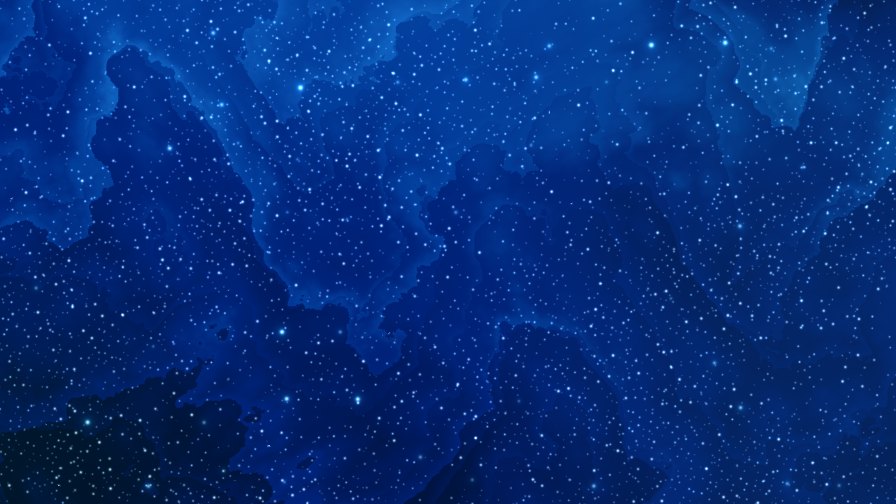
Give the GLSL for this texture, as a Shadertoy shader.

```glsl
// Deep blue night sky: billowing layered nebula clouds under a dense field of tiny stars.

vec2 hash2(vec2 p) {
    vec3 q = fract(vec3(p.xyx) * vec3(0.1031, 0.1030, 0.0973));
    q += dot(q, q.yzx + 33.33);
    return fract((q.xx + q.yz) * q.zy);
}

// Distance to the nearest cell point.
float cellular(vec2 p) {
    vec2 cell = floor(p), f = fract(p);
    float nearest = 2.0;
    for (int y = -1; y <= 1; y++)
    for (int x = -1; x <= 1; x++) {
        vec2 o = vec2(x, y);
        vec2 d = o + hash2(cell + o + 50.0) - f;
        nearest = min(nearest, dot(d, d));
    }
    return sqrt(nearest);
}

// Layered cells give rounded lobes with smaller lobes on them.
float billow(vec2 p) {
    float sum = 0.0, amp = 0.5;
    for (int i = 0; i < 5; i++) {
        sum += amp * cellular(p);
        p = mat2(0.8, 0.6, -0.6, 0.8) * p * 2.1 + 7.3;
        amp *= 0.46;
    }
    return sum;
}

// Soft bump of the given centre and radii.
float blob(vec2 p, vec2 centre, vec2 radii) {
    vec2 d = (p - centre) / radii;
    return exp(-dot(d, d));
}

// Bright haze above each contour of h, a dark cloud rim below it.
float rimLight(float h) {
    float f = fract(h);
    float edge = clamp(1.5 * fwidth(h), 0.015, 0.12);
    return mix(0.05, exp(-3.0 * f), smoothstep(0.0, edge, f)) - 0.3;
}

vec3 skyColor(float t) {
    vec3 c = mix(vec3(0.0, 0.065, 0.19), vec3(0.0, 0.10, 0.37), smoothstep(0.0, 0.32, t));
    c = mix(c, vec3(0.0, 0.135, 0.48), smoothstep(0.28, 0.56, t));
    c = mix(c, vec3(0.01, 0.24, 0.61), smoothstep(0.54, 0.80, t));
    return mix(c, vec3(0.06, 0.39, 0.76), smoothstep(0.80, 1.12, t));
}

// One jittered star per grid cell: x is the core, y the halo.
vec2 stars(vec2 p, float density, float share, float radius) {
    vec2 g = p * density, cell = floor(g);
    vec2 place = hash2(cell + 11.0), kind = hash2(cell + 173.0);
    float d = length(fract(g) - 0.22 - 0.56 * place) / density;
    float r = radius * (0.75 + 0.5 * kind.y);
    float power = step(kind.x, share) * (0.25 + 0.75 * kind.y * kind.y);
    return power * vec2(exp(-d * d / (r * r)), exp(-d / (1.6 * r)));
}

void mainImage(out vec4 fragColor, in vec2 fragCoord) {
    vec2 p = fragCoord / iResolution.y;

    // Cloud height field: wavy ridges with lobed outlines
    vec2 warp = 0.05 * vec2(sin(7.0 * p.y + 3.0 * p.x), sin(6.0 * p.x - 4.0 * p.y));
    vec2 q = p + warp;
    float puffs = billow(q * 5.5);
    float ridge = 0.56 + 0.20 * cos(8.0 * (q.x - 0.3)) + 0.07 * sin(13.0 * q.x + 5.0 * q.y);
    float h = 2.2 * (q.y - ridge) + 0.95 * (puffs - 0.4);

    // Broad light and dark regions
    float tone = 0.40 + 0.32 * p.y;
    tone += 0.16 * blob(p, vec2(0.85, 0.88), vec2(0.55, 0.30));
    tone -= 0.34 * blob(p, vec2(0.0, 0.08), vec2(0.42, 0.38));
    tone -= 0.15 * blob(p, vec2(0.80, 0.05), vec2(0.45, 0.22));
    tone -= 0.20 * blob(q, vec2(1.32, 0.46 + 0.2 * puffs), vec2(0.22, 0.13));
    tone -= 0.55 * blob(q, vec2(1.60, 1.05), vec2(0.28, 0.09));
    tone += 0.04 * sin(5.0 * q.x + 3.0 * sin(4.0 * q.y));

    // Cloud rims fade in and out across the sky
    float strength = 0.28 + 0.13 * sin(3.2 * p.x + 2.5 * p.y - 0.6);
    tone += strength * rimLight(h);
    tone += 0.13 * rimLight(1.7 * h + 0.8 * sin(4.0 * q.x) + 0.37);
    tone += 0.14 * (0.40 - puffs);
    vec3 color = skyColor(tone);
    color += vec3(0.015, 0.03, -0.025) * smoothstep(0.8, 1.6, p.x);
    color += vec3(0.0, 0.02, -0.03) * blob(p, vec2(0.0, 0.1), vec2(0.4));

    // Faint dust, small stars and a few bright ones with halos
    mat2 turn = mat2(0.88, 0.47, -0.47, 0.88);
    float crowd = 0.5 + 0.18 * sin(5.0 * p.x + 2.0 * sin(6.0 * p.y));
    float dust = stars(turn * p + 3.0, 62.0, crowd, 0.0017).x;
    float smallStars = stars(turn * turn * p + 9.0, 38.0, crowd, 0.0022).x;
    vec2 bright = stars(p + 5.0, 8.0, 0.3, 0.0034);
    color += vec3(0.45, 0.62, 0.70) * dust;
    color += vec3(0.75, 0.88, 0.85) * smallStars;
    color += vec3(0.75, 0.90, 0.80) * bright.x + vec3(0.05, 0.32, 0.45) * bright.y;

    fragColor = vec4(clamp(color, 0.0, 1.0), 1.0);
}
```
